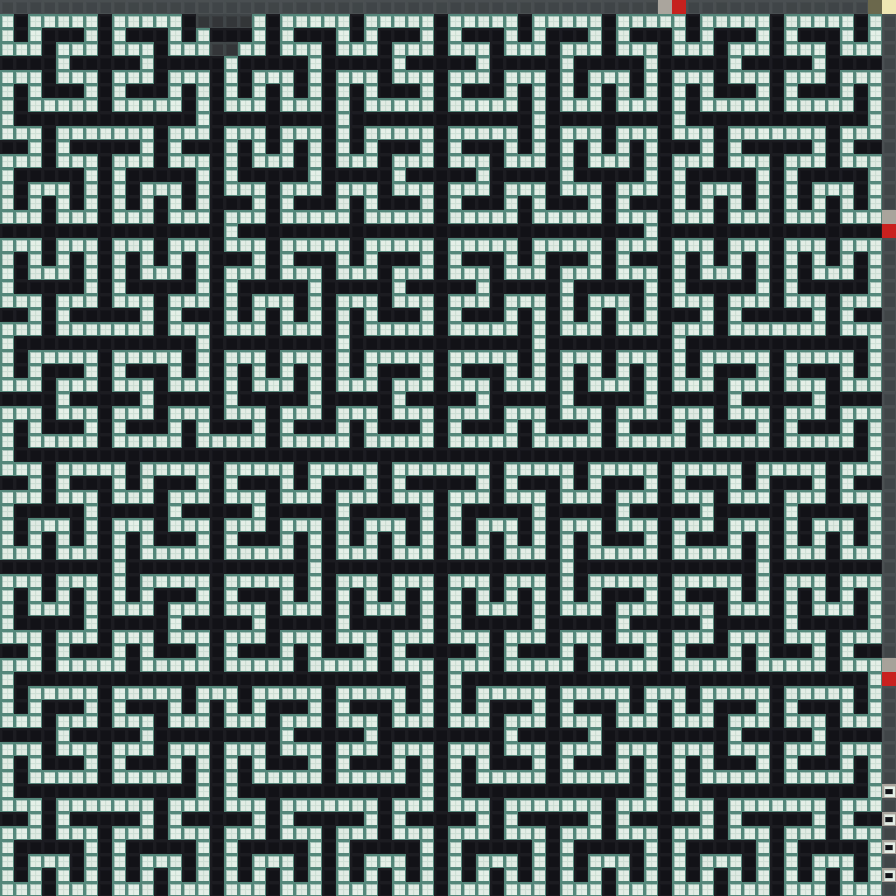
Reproduce this pattern procedurally as a Shadertoy shader.

```glsl
// A Hilbert curve of pale tiles on dark tiles, with a grey rim along the top and right.

const float CELLS = 64.0;   // tiles across the canvas
const int ORDER_SIZE = 32;  // curve nodes across, one every second tile

const vec3 PALE = vec3(0.89, 0.93, 0.90);
const vec3 PALE_SEAM = vec3(0.80, 0.87, 0.83);
const vec3 TEAL = vec3(0.33, 0.53, 0.48);
const vec3 DARK = vec3(0.07, 0.07, 0.09);
const vec3 DARK_FRAME = vec3(0.11, 0.11, 0.13);
const vec3 RIM = vec3(0.25, 0.27, 0.28);
const vec3 RIM_FRAME = vec3(0.29, 0.31, 0.32);
const vec3 SHADE = vec3(0.20, 0.21, 0.22);
const vec3 RED = vec3(0.78, 0.13, 0.12);
const vec3 STONE = vec3(0.66, 0.64, 0.61);
const vec3 CREAM = vec3(0.93, 0.90, 0.70);
const vec3 OLIVE = vec3(0.42, 0.41, 0.30);

// Position of a node along the Hilbert curve
int hilbertIndex(ivec2 node, int size) {
    int index = 0;
    for (int s = size / 2; s > 0; s /= 2) {
        int rx = (node.x & s) > 0 ? 1 : 0;
        int ry = (node.y & s) > 0 ? 1 : 0;
        index += s * s * ((3 * rx) ^ ry);
        if (ry == 0) {
            if (rx == 1) node = ivec2(size - 1) - node;
            node = node.yx;
        }
    }
    return index;
}

// A tile is on the path when the nodes on both its sides are consecutive
bool onPath(ivec2 tile, int size) {
    int before = hilbertIndex(tile / 2, size);
    int after = hilbertIndex((tile + 1) / 2, size);
    return abs(before - after) <= 1;
}

// Smooth coverage of an axis-aligned box
float boxMask(vec2 p, vec2 center, vec2 halfSize, float blur) {
    vec2 d = abs(p - center) - halfSize;
    return 1.0 - smoothstep(-0.5 * blur, 0.5 * blur, max(d.x, d.y));
}

// Thin cross dividing a tile into four
float crossMask(vec2 p, vec2 center, float halfWidth, float blur) {
    vec2 d = abs(p - center);
    return 1.0 - smoothstep(-0.5 * blur, 0.5 * blur, min(d.x, d.y) - halfWidth);
}

// Layered sines give each tile a slight tone of its own
float tileTone(vec2 tile) {
    return sin(tile.x * 2.3 + tile.y * 1.7) + 0.5 * sin(tile.x * 5.1 - tile.y * 3.9);
}

// Grey rim with red and stone markers, corner lights and small sockets
vec3 rimColor(ivec2 cell, vec2 p, float core, float blur) {
    vec3 color = mix(RIM_FRAME, RIM, core);
    bool top = cell.y == 0;
    int along = top ? cell.x : cell.y;
    int phase = along % 32;
    bool marked = !top || along > 32;
    if (marked && phase == 16) color = RED;
    if (marked && phase == 15) color = STONE;
    if (top && along == 62) color = OLIVE;
    if (top && along == 63) color = CREAM;
    if (!top && along >= 56 && along % 2 == 0) {
        color = mix(STONE, PALE, core);
        color = mix(color, DARK, boxMask(p, vec2(0.5, 0.55), vec2(0.26, 0.18), blur));
    }
    return color;
}

// Grey patch covering a few tiles near the top
bool inPatch(ivec2 cell) {
    bool upper = cell.y == 1 && cell.x >= 14 && cell.x <= 17;
    bool lower = cell.y == 3 && cell.x >= 15 && cell.x <= 16;
    return upper || lower;
}

void mainImage(out vec4 fragColor, in vec2 fragCoord) {
    // Tile grid counted from the upper left
    vec2 uv = fragCoord / iResolution.y;
    vec2 grid = vec2(uv.x, 1.0 - uv.y) * CELLS;
    ivec2 cell = ivec2(floor(grid));
    vec2 p = fract(grid);
    float blur = CELLS / iResolution.y;

    // Inset face of each tile, set slightly low and right
    vec2 center = vec2(0.55);
    float core = boxMask(p, center, vec2(0.375), blur);

    vec3 color;
    if (cell.y == 0 || cell.x >= 63) {
        color = rimColor(cell, p, core, blur);
    } else if (inPatch(cell)) {
        color = mix(RIM, SHADE, core);
    } else if (onPath(cell - ivec2(0, 1), ORDER_SIZE)) {
        float seam = crossMask(p, center, 0.04, blur);
        color = mix(TEAL, mix(PALE, PALE_SEAM, seam), core);
    } else {
        color = mix(DARK_FRAME, DARK, core);
    }

    color *= 1.0 + 0.008 * tileTone(vec2(cell));
    fragColor = vec4(color, 1.0);
}
```
